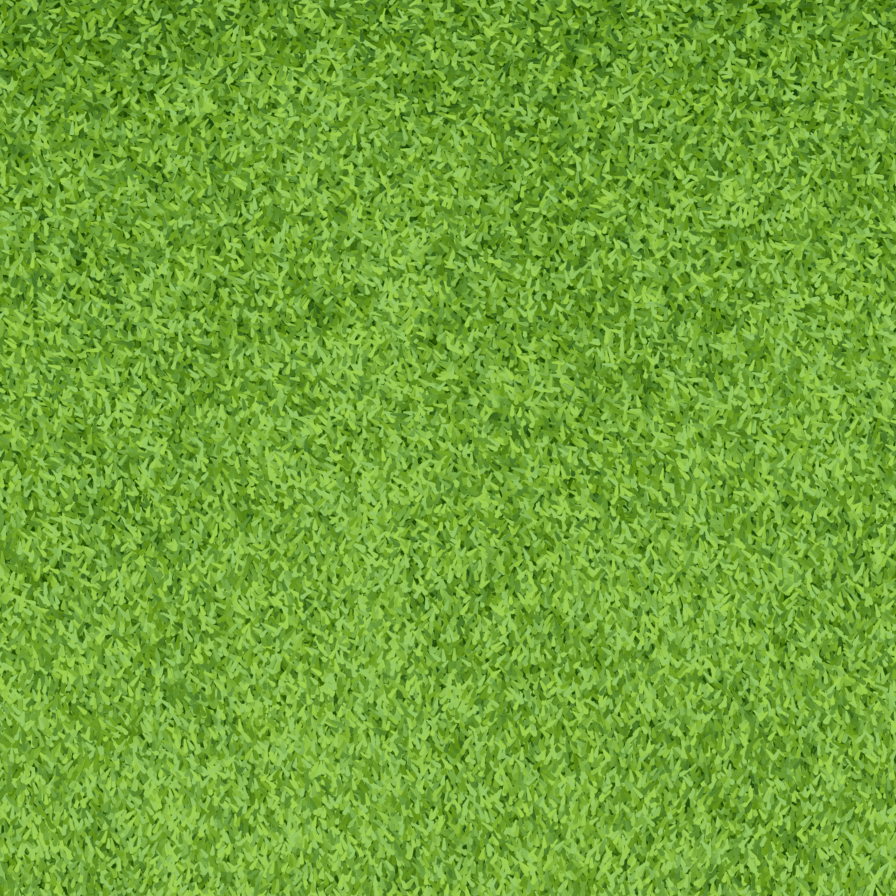
A Shadertoy shader for this texture:

```glsl
// Draws a lawn of short, dense grass blades seen from above.

vec3 hash3(vec2 p) {
    vec3 q = fract(vec3(p.xyx) * vec3(0.1031, 0.1030, 0.0973));
    q += dot(q, q.yxz + 33.33);
    return fract((q.xxy + q.yzz) * q.zyx);
}

float gradientNoise(vec2 p) {
    vec2 cell = floor(p), f = p - cell;
    vec2 u = f * f * f * (f * (f * 6.0 - 15.0) + 10.0);
    vec4 corner;
    for (int i = 0; i < 4; i++) {
        vec2 o = vec2(i & 1, i >> 1);
        float a = 6.2832 * hash3(cell + o).x;
        corner[i] = dot(vec2(cos(a), sin(a)), f - o);
    }
    return mix(mix(corner.x, corner.y, u.x), mix(corner.z, corner.w, u.x), u.y);
}

// Green ramp from the shaded soil to the sunlit tips
vec3 grassColor(float light, float tint) {
    vec3 color = mix(vec3(0.10, 0.26, 0.01), vec3(0.39, 0.59, 0.15), smoothstep(-0.1, 0.65, light));
    color = mix(color, vec3(0.61, 0.81, 0.36), smoothstep(0.5, 1.1, light));
    return color + (tint - 0.5) * vec3(-0.05, -0.04, 0.11);
}

// Coverage of a tapered blade centred at the origin
float blade(vec2 p, float angle, float halfLength, float soft) {
    vec2 dir = vec2(cos(angle), sin(angle));
    float along = clamp(dot(p, dir), -halfLength, halfLength);
    float width = 0.23 - 0.09 * along / halfLength;
    return 1.0 - smoothstep(-soft, soft, length(p - dir * along) - width);
}

void mainImage(out vec4 fragColor, in vec2 fragCoord) {
    vec2 uv = fragCoord / iResolution.y;
    float density = 120.0;
    float soft = max(0.13, 0.5 * density / iResolution.y);

    // Broad lighting: darker far edge, uneven clumps
    float clump = 0.16 * gradientNoise(uv * 38.0)
                + 0.10 * gradientNoise(uv * 13.0 + 7.0)
                + 0.10 * gradientNoise(uv * 4.0 + 21.0);
    float shade = clump + 0.06 - 0.10 * uv.y - 0.10 * smoothstep(0.75, 1.05, uv.y);
    float lean = 0.5 * gradientNoise(uv * 3.0 + 50.0);

    vec3 color = grassColor(0.05 + shade, 0.4);

    // Blade layers, painted from the soil upward
    for (int layer = 0; layer < 4; layer++) {
        float level = float(layer);
        vec2 p = uv * density + level * vec2(17.37, 9.71);
        vec2 home = floor(p);
        for (int y = -1; y <= 1; y++)
        for (int x = -1; x <= 1; x++) {
            vec2 cell = home + vec2(x, y);
            vec3 place = hash3(cell + level * 211.0);
            vec3 look = hash3(cell + level * 211.0 + 577.0);
            // Blades stand upright near the front and scatter farther back
            float angle = mix(1.5, 2.1, uv.y) + lean
                        + (place.z - 0.5) * mix(1.7, 3.0, uv.y);
            float cover = blade(p - cell - place.xy, angle, 0.45 + 0.3 * look.z, soft);
            float light = 0.02 + 0.13 * level + 0.76 * look.x + shade;
            color = mix(color, grassColor(light, look.y), cover);
        }
    }

    fragColor = vec4(clamp(color, 0.0, 1.0), 1.0);
}
```
